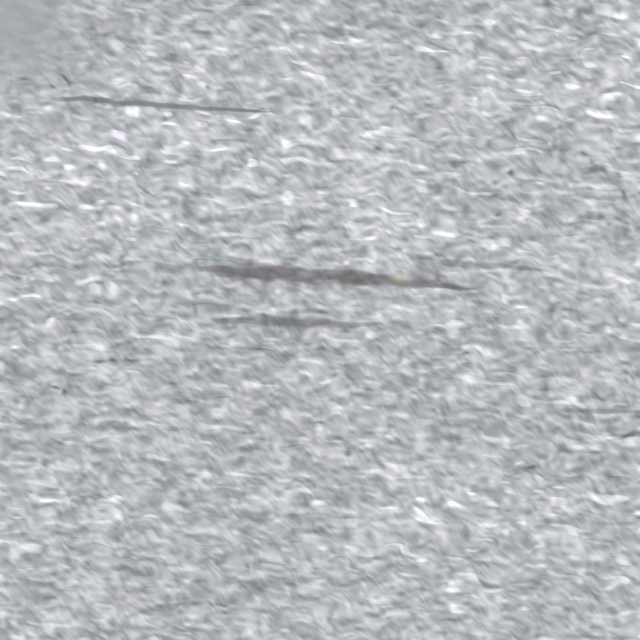
Reproduce this texture procedurally as a Shadertoy shader.

```glsl
float hash(ivec2 cell)
{
    uvec2 u = uvec2(cell + 4096) * uvec2(1597u, 3571u);
    uint n = (u.x ^ (u.y << 7)) * 747796405u + 28913u;
    n = ((n >> ((n >> 28) + 4u)) ^ n) * 277803737u;
    return float(((n >> 22) ^ n) & 65535u) / 65535.0;
}

float noise(vec2 p)
{
    ivec2 c = ivec2(floor(p));
    vec2 f = fract(p);
    f = f * f * (3.0 - 2.0 * f);
    return mix(mix(hash(c), hash(c + ivec2(1, 0)), f.x),
               mix(hash(c + ivec2(0, 1)), hash(c + ivec2(1, 1)), f.x), f.y);
}

float blob(vec2 p, vec2 center, vec2 radius)
{
    vec2 d = (p - center) / radius;
    return exp(-dot(d, d));
}

// Tapered, ragged stroke from a to b, thickest near its left end
float streak(vec2 p, vec2 a, vec2 b, float width)
{
    float t = (p.x - a.x) / (b.x - a.x);
    float s = clamp(t, 0.0, 1.0);
    float taper = 1.7 * sqrt(s) * (1.0 - s) + 0.45 * s * (1.0 - s);
    float wobble = 0.007 * (noise(p * vec2(22.0, 9.0)) - 0.5);
    float ragged = 0.55 + 0.9 * noise(p * vec2(60.0, 160.0));
    float d = abs(p.y + wobble - mix(a.y, b.y, s));
    float ends = smoothstep(0.0, 0.1, t) * smoothstep(1.0, 0.9, t);
    return ends * (1.0 - smoothstep(0.3, 1.4, d / (width * taper * ragged + 0.001)));
}

// Small dark pits: scattered, plus clusters at the right and upper left
float pits(vec2 p)
{
    float cover = 0.0;
    for (int i = 0; i < 44; i++)
    {
        vec2 r = vec2(hash(ivec2(i, 301)), hash(ivec2(i, 302)));
        vec2 center = vec2(r.x, mix(0.22, 0.9, sqrt(r.y)));
        if (i < 9) center = vec2(0.94, 0.71) + (r - 0.5) * vec2(0.08, 0.2);
        else if (i < 14) center = vec2(0.09, 0.87) + (r - 0.5) * vec2(0.15, 0.07);
        float size = hash(ivec2(i, 303));
        float angle = mix(-0.9, 0.3, hash(ivec2(i, 304)));
        vec2 d = p - center;
        d = vec2(cos(angle) * d.x + sin(angle) * d.y, cos(angle) * d.y - sin(angle) * d.x);
        d += 0.005 * (vec2(noise(p * 110.0), noise(p * 110.0 + 37.0)) - 0.5);
        float pit = blob(d, vec2(0.0), vec2(0.005 + 0.012 * size * size, 0.0035));
        cover = max(cover, pit * mix(0.25, 0.95, hash(ivec2(i, 305))));
    }
    return cover;
}

void mainImage(out vec4 fragColor, in vec2 fragCoord)
{
    vec2 p = fragCoord / iResolution.xy;

    // Warped coordinates sheared so the grain leans down to the right
    vec2 q = p + 0.010 * (vec2(noise(p * 34.0), noise(p * 34.0 + 71.0)) - 0.5);
    q.y += 0.12 * q.x;

    // Broad horizontal patches of light and shade
    float patches = noise(p * vec2(3.0, 9.0) + 5.0) + 0.6 * noise(p * vec2(7.0, 22.0)) - 0.8;
    patches += 0.8 * blob(p, vec2(0.22, 0.77), vec2(0.3, 0.07));
    patches += 0.7 * blob(p, vec2(0.85, 0.93), vec2(0.35, 0.08));
    patches += 0.7 * blob(p, vec2(0.76, 0.22), vec2(0.13, 0.035));
    patches -= 0.5 * blob(p, vec2(0.4, 0.38), vec2(0.6, 0.14));

    // Short grain at three sizes
    float grain = 0.17 * (noise(q * vec2(44.0, 105.0)) - 0.5)
                + 0.17 * (noise(q * vec2(85.0, 150.0) + 19.0) - 0.5)
                + 0.11 * (noise((q + vec2(0.0, 0.5 * q.x)) * vec2(120.0, 185.0) + 43.0) - 0.5);

    // Bright flakes and darker dashes
    float flakes = smoothstep(0.66, 0.95, noise(q * vec2(38.0, 118.0) + 83.0));
    float dashes = smoothstep(0.76, 1.0, noise((q - vec2(0.0, 0.09 * q.x)) * vec2(26.0, 120.0) + 131.0));

    // Smooth dull corner at the upper left
    float corner = blob(p, vec2(0.02, 0.97), vec2(0.11, 0.12));
    float detail = grain + flakes * clamp(0.12 + 0.10 * patches, 0.05, 0.2) - 0.08 * dashes;
    float light = 0.712 + 0.038 * patches + detail * (1.0 - 0.85 * corner) - 0.045 * corner;

    // Cool grey, greener in shade and bluer in light
    float tint = noise(p * vec2(35.0, 70.0) + 211.0) - 0.5;
    vec3 color = light + vec3(-0.004, 0.008, 0.024);
    color += vec3(0.012, -0.004, 0.014) * (tint + 3.0 * (light - 0.72));

    // Long brownish scratches and fainter dark lines
    float scratch = streak(p, vec2(0.30, 0.582), vec2(0.75, 0.549), 0.016);
    scratch = max(scratch, 0.7 * streak(p, vec2(0.33, 0.499), vec2(0.61, 0.491), 0.009));
    scratch = max(scratch, 0.5 * streak(p, vec2(0.68, 0.591), vec2(0.86, 0.577), 0.007));
    color = mix(color, vec3(0.47, 0.46, 0.465) + 0.5 * grain, 0.85 * scratch);
    float line = streak(p, vec2(0.07, 0.848), vec2(0.44, 0.825), 0.005);
    line = max(line, 0.6 * streak(p, vec2(0.87, 0.358), vec2(1.02, 0.354), 0.005));
    color = mix(color, vec3(0.43, 0.46, 0.47), 0.7 * line);

    // Pits and one pale yellowish chip
    color = mix(color, vec3(0.31, 0.36, 0.37), 0.75 * pits(p));
    color = mix(color, vec3(0.82, 0.80, 0.70), 0.7 * blob(p, vec2(0.625, 0.567), vec2(0.014, 0.007)));

    fragColor = vec4(clamp(color, 0.0, 1.0), 1.0);
}
```
